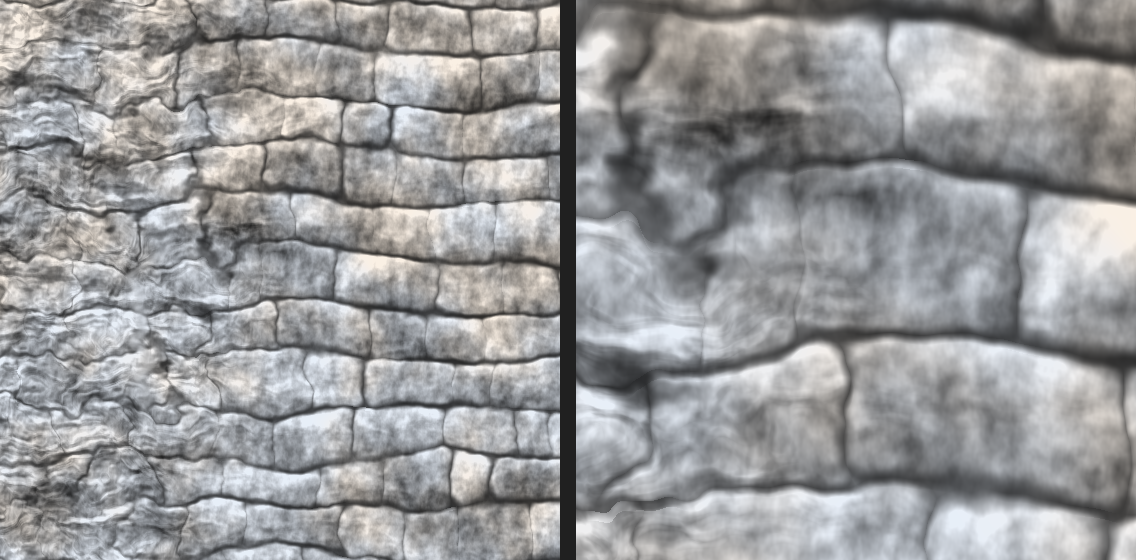
Left, the full canvas; right, a detail of the centre.
Give the GLSL for this texture, as a three.js fragment shader.

```glsl
// Weathered grey stone wall: wavy courses of rounded blocks, craggy on the left.
// Jittered rows give the blocks; warped gradient noise gives relief and stains,
// and a height difference towards the light shades the surface.
#define ROWS 11.0
#define COLS 8.0
#define JOINT_WIDTH 0.010
#define BEVEL 0.012
#define LIGHT_STEP vec2(-0.0018, 0.0058)
#define LIGHT_GAIN 0.95
#define BASE_TONE 0.67
#define STAIN 0.34
#define GRAIN 0.24
#define WARM vec3(1.045, 1.0, 0.95)
#define COOL vec3(0.965, 0.995, 1.035)

varying vec2 vUv;

float hash(vec2 p) {
  return fract(sin(dot(p, vec2(127.1, 311.7))) * 43758.5);
}

float gradNoise(vec2 p) {
  vec2 i = floor(p), f = fract(p);
  vec2 u = f * f * f * (f * (f * 6.0 - 15.0) + 10.0);
  vec4 a = 6.2832 * vec4(hash(i), hash(i + vec2(1, 0)), hash(i + vec2(0, 1)), hash(i + 1.0));
  vec4 c = cos(a), s = sin(a);
  float n00 = dot(vec2(c.x, s.x), f);
  float n10 = dot(vec2(c.y, s.y), f - vec2(1, 0));
  float n01 = dot(vec2(c.z, s.z), f - vec2(0, 1));
  float n11 = dot(vec2(c.w, s.w), f - 1.0);
  return mix(mix(n00, n10, u.x), mix(n01, n11, u.x), u.y);
}

float fbm(vec2 p) {
  float sum = 0.0, amp = 1.0;
  for (int i = 0; i < 4; i++) {
    sum += amp * gradNoise(p);
    p = mat2(1.7, 1.1, -1.1, 1.7) * p + 13.7;
    amp *= 0.5;
  }
  return sum;
}

// Sharp creases, stretched along the courses
float crags(vec2 p) {
  float sum = 0.0, amp = 1.0;
  for (int i = 0; i < 4; i++) {
    sum += amp * (0.6 - 2.0 * abs(gradNoise(p)));
    p = mat2(1.9, 0.7, -0.7, 1.9) * p + 5.3;
    amp *= 0.5;
  }
  return sum;
}

// 1 in the broken left part, 0 in the neat courses on the right
float roughness(vec2 p) {
  return 1.0 - smoothstep(0.2, 0.62, p.x + 0.2 * gradNoise(p * 4.0));
}

float jointX(float i, float row) {
  return i + 0.65 * hash(vec2(i, row));
}

// Distance to the nearest joint; also returns the block id
float blockGap(vec2 p, out vec2 id) {
  float y = p.y * ROWS + 0.55 * gradNoise(p * vec2(3.0, 5.0) + 2.0);
  float row = floor(y), fy = y - row;
  float x = p.x * COLS + 7.3 * hash(vec2(row, 4.0));
  float i = floor(x);
  if (x < jointX(i, row)) i -= 1.0;
  id = vec2(i, row);
  // Upright joints vary from open to nearly closed
  float left = (x - jointX(i, row)) / COLS + 0.010 * hash(id + 31.0);
  float right = (jointX(i + 1.0, row) - x) / COLS + 0.010 * hash(id + vec2(32.0, 31.0));
  float dx = min(left, right);
  float dy = min(fy, 1.0 - fy) / ROWS + 0.012 * max(0.0, gradNoise(p * 7.0 + 9.0));
  // Smooth minimum rounds the corners
  float k = max(0.022 - abs(dx - dy), 0.0);
  return max(min(dx, dy) - k * k / 0.088, 0.0);
}

float height(vec2 p, out float gap, out vec2 id) {
  float rough = roughness(p);
  vec2 warp = vec2(fbm(p * 9.0), fbm(p * vec2(7.0, 11.0) + 7.0));
  vec2 q = p + mix(0.016, 0.06, rough) * warp;
  gap = blockGap(q, id);
  float dome = 1.0 - exp(-gap / BEVEL);
  return dome * mix(1.0, 0.6, rough)
    + mix(0.2, 0.65, rough) * crags(q * vec2(8.0, 15.0))
    + 0.18 * fbm(q * vec2(26.0, 20.0));
}

void main() {
  vec2 p = vUv, id, otherId;
  float gap, otherGap;
  float rough = roughness(p);

  // Relief lit from above
  float slope = height(p, gap, id) - height(p + LIGHT_STEP, otherGap, otherId);
  float tone = BASE_TONE + LIGHT_GAIN * slope / (1.0 + 1.6 * abs(slope));

  // Block tone, stains and streaky grain
  float dome = 1.0 - exp(-gap / BEVEL);
  tone += 0.17 * (hash(id + 3.0) - 0.5) * dome;
  tone += STAIN * fbm(p * vec2(6.0, 8.0) + 21.0) + GRAIN * fbm(p * vec2(48.0, 30.0));

  // Dark joints, and crevices in the rough part
  float joint = 1.0 - smoothstep(0.0, JOINT_WIDTH, gap);
  joint *= mix(0.72, 0.4, rough) + 0.5 * gradNoise(p * 8.0 + 40.0);
  float crevice = smoothstep(0.2, 0.6, fbm(p * vec2(9.0, 19.0) + 60.0)) * rough;
  tone = mix(tone, 0.15, clamp(joint + 0.6 * crevice, 0.0, 0.9));

  // Pale mineral vein
  float veinX = 0.26 + 0.09 * fbm(vec2(p.y * 6.0, 3.0));
  float vein = 1.0 - smoothstep(0.002, 0.018, abs(p.x - veinX));
  vein *= smoothstep(0.22, 0.32, p.y) * (1.0 - smoothstep(0.52, 0.62, p.y));
  tone = mix(tone, 0.8, 0.55 * vein);

  // Faint warm and cool mineral tints, warmer near the top
  float warmth = smoothstep(-0.5, 0.5, fbm(p * 5.0 + 80.0) + 0.7 * (p.y - 0.6));
  vec3 color = clamp(tone, 0.1, 0.94) * mix(COOL, WARM, warmth);
  gl_FragColor = vec4(color, 1.0);
}
```
